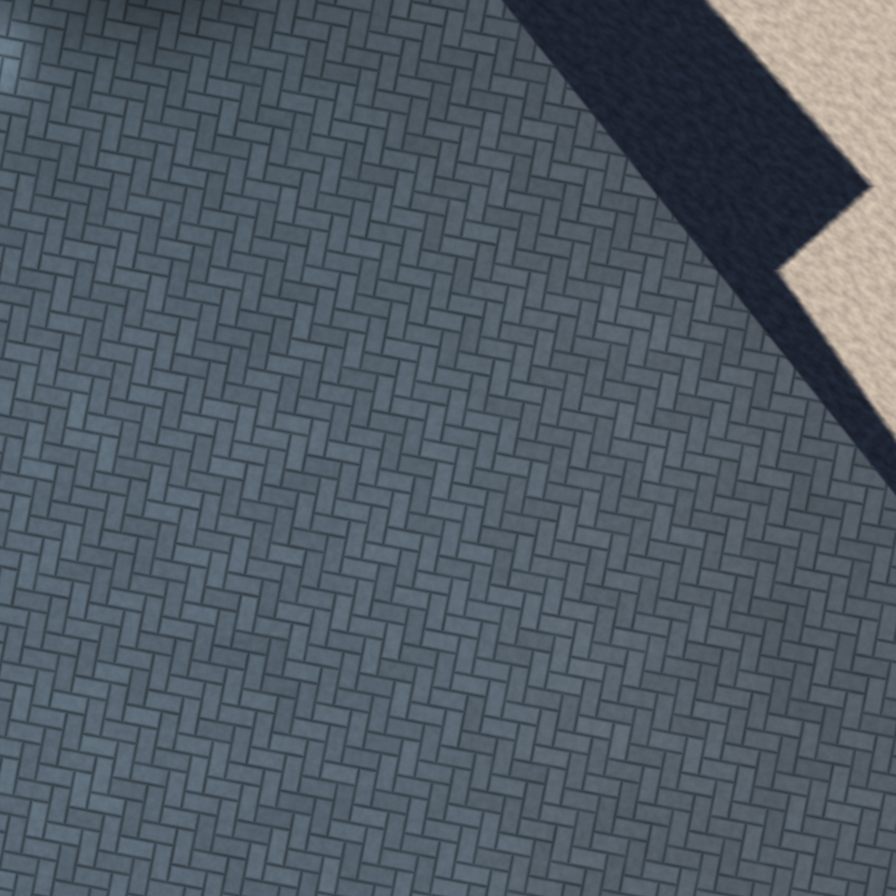
Write a three.js fragment shader that draws this texture.

```glsl
// Slate-blue herringbone paving, tilted slightly, beside a grainy sand strip
// crossed by a stepped shadow. Bricks come from a 4-cell diagonal rule on a
// rotated unit grid; the strip and shadow are half-planes joined by min/max.
varying vec2 vUv;

// Herringbone layout: one unit is a brick's width, each brick is 2 x 1
const float UNIT = 0.02075;
const float TILT = 0.189;
const vec2 ANCHOR = vec2(0.481, 0.561);          // centre of one flat brick
const vec2 JOINT_FADE = vec2(-0.055, 0.190);     // in brick units
// Corners of the paving edge and of the shadow outline
const vec2 EDGE_TOP = vec2(0.560, 1.0);
const vec2 EDGE_END = vec2(1.0, 0.447);
const vec2 SHADE_TOP = vec2(0.788, 1.0);
const vec2 SHADE_TIP = vec2(0.973, 0.792);
const vec2 SHADE_NOTCH = vec2(0.868, 0.698);
const vec2 SHADE_END = vec2(1.0, 0.510);
const float EDGE_SOFT = 0.0025;
const float SHADE_SOFT = 0.005;

const vec3 BRICK_COOL = vec3(0.340, 0.397, 0.442);
const vec3 BRICK_GREY = vec3(0.340, 0.376, 0.412);
const vec3 JOINT = vec3(0.195, 0.235, 0.262);
const vec3 SHADOW = vec3(0.115, 0.140, 0.192);
const vec3 SAND = vec3(0.770, 0.710, 0.645);
const float BRICK_VARIATION = 0.11;
const float BRICK_GRAIN = 0.07;
const float SAND_GRAIN = 0.15;
const float SHADOW_GRAIN = 0.30;

float hash(vec2 p) {
  vec3 q = fract(vec3(p.xyx) * 0.1031);
  q += dot(q, q.yzx + 33.33);
  return fract((q.x + q.y) * q.z);
}

// Dot of a lattice point's random unit gradient with the offset from it
float corner(vec2 cell, vec2 offset) {
  float angle = 6.28318 * hash(cell);
  return dot(vec2(cos(angle), sin(angle)), offset);
}

// Gradient noise, roughly -0.7 to 0.7
float noise(vec2 p) {
  vec2 i = floor(p);
  vec2 f = p - i;
  vec2 u = f * f * f * (f * (f * 6.0 - 15.0) + 10.0);
  vec2 e = vec2(1.0, 0.0);
  return mix(mix(corner(i, f), corner(i + e, f - e), u.x),
             mix(corner(i + e.yx, f - e.yx), corner(i + 1.0, f - 1.0), u.x), u.y);
}

// Signed distance to the line a-b, positive on its left
float sideOf(vec2 p, vec2 a, vec2 b) {
  vec2 along = normalize(b - a);
  return dot(p - a, vec2(-along.y, along.x));
}

float blob(vec2 p, vec2 centre, vec2 radius) {
  vec2 d = (p - centre) / radius;
  return exp(-dot(d, d));
}

vec3 paving(vec2 p) {
  float c = cos(TILT);
  float s = sin(TILT);
  vec2 r = p - ANCHOR;
  vec2 q = vec2(c * r.x - s * r.y, s * r.x + c * r.y) / UNIT + vec2(1.0, 0.5);

  // Diagonal index: 0, 1 = halves of a flat brick; 2, 3 = top, bottom of an upright one
  vec2 origin = floor(q);
  float k = mod(origin.x - origin.y, 4.0);
  bool flatBrick = k < 1.5;
  vec2 size = flatBrick ? vec2(2.0, 1.0) : vec2(1.0, 2.0);
  if (flatBrick) origin.x -= step(0.5, k);
  else origin.y -= step(k, 2.5);
  vec2 inner = min(q - origin, size - q + origin);
  float face = smoothstep(JOINT_FADE.x, JOINT_FADE.y, min(inner.x, inner.y));

  // Tone of each brick, with grain and patchy wear of the joints
  float tone = 1.0 + BRICK_VARIATION * (hash(origin + 200.0) - 0.5);
  tone += BRICK_GRAIN * (0.7 * noise(p * 210.0) + noise(p * 90.0 + 9.0));
  vec3 brick = mix(BRICK_COOL, BRICK_GREY, smoothstep(0.1, 0.9, p.x)) * tone;
  vec3 joint = JOINT * (1.0 + 0.22 * noise(p * 38.0 + 5.0));

  // Uneven light: dim along the top, a bright patch in the left corner
  float light = 1.03 - 0.12 * smoothstep(0.45, 1.0, p.y) + 0.07 * noise(p * 5.0 + 3.0);
  light -= 0.07 * smoothstep(0.6, 1.1, p.x);
  light -= 0.30 * blob(p, vec2(0.18, 1.02), vec2(0.18, 0.07));
  light += 0.35 * blob(p, vec2(0.0, 0.94), vec2(0.035, 0.05));
  return mix(joint, brick, face) * light;
}

vec3 sandStrip(vec2 p) {
  // Slanted grain shared by the lit and shaded parts
  vec2 g = vec2(0.8 * p.x - 0.6 * p.y, 0.6 * p.x + 0.8 * p.y);
  float grain = noise(g * vec2(65.0, 130.0)) + 0.5 * noise(g * vec2(150.0, 230.0));
  float beyondTop = sideOf(p, SHADE_TOP, SHADE_TIP);
  float belowStep = sideOf(p, SHADE_TIP, SHADE_NOTCH);
  float beyondLow = sideOf(p, SHADE_NOTCH, SHADE_END);
  float lit = max(beyondTop, min(belowStep, beyondLow)) + 0.001 * grain;
  return mix(SHADOW * (1.0 + SHADOW_GRAIN * grain), SAND * (1.0 + SAND_GRAIN * grain),
             smoothstep(-SHADE_SOFT, SHADE_SOFT, lit));
}

void main() {
  float edge = sideOf(vUv, EDGE_TOP, EDGE_END);
  float strip = smoothstep(-EDGE_SOFT, EDGE_SOFT, edge);
  gl_FragColor = vec4(mix(paving(vUv), sandStrip(vUv), strip), 1.0);
}
```
